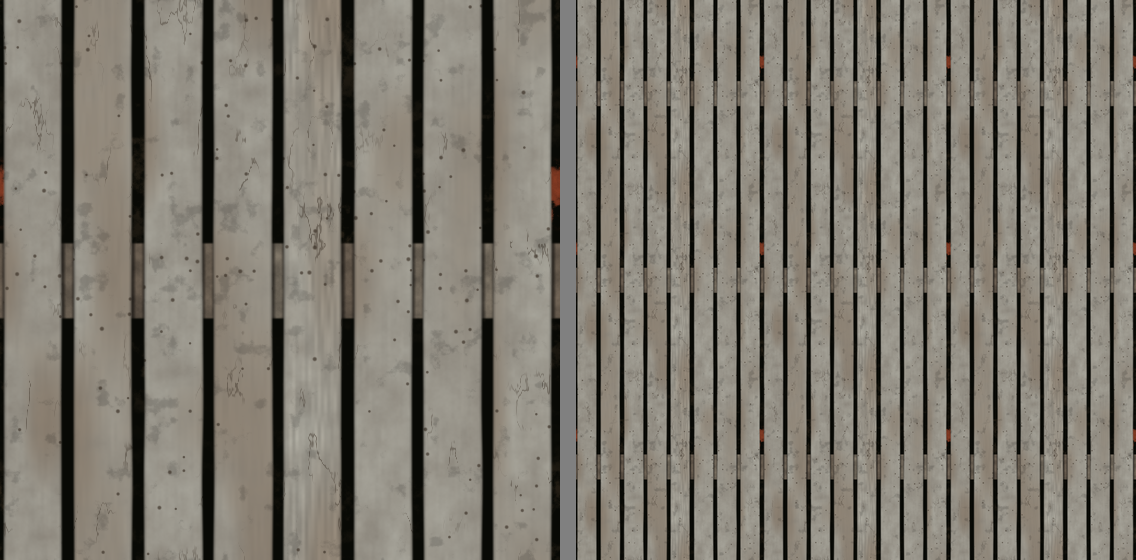
Left, the tile; right, the same tile 3 across and 3 down.
Reproduce this texture procedurally as a WebGL 1 fragment shader.

```glsl
precision highp float;
// Eight weathered vertical wooden slats with dark gaps and a crossbeam behind, tiling.
uniform vec2 u_resolution;

const float SLATS = 8.0;
const vec3 PALE_WOOD = vec3(0.640, 0.630, 0.590);
const vec3 GREY_WOOD = vec3(0.565, 0.545, 0.505);
const vec3 BROWN_WOOD = vec3(0.510, 0.450, 0.385);
const vec3 STAIN = vec3(0.24, 0.20, 0.16);
const vec3 GAP_DARK = vec3(0.030, 0.034, 0.018);
const vec3 DEBRIS = vec3(0.21, 0.17, 0.12);
const vec3 BEAM = vec3(0.44, 0.41, 0.36);
const vec3 RUST = vec3(0.45, 0.20, 0.12);

float hash(vec3 p) {
  p = fract(p * vec3(0.1031, 0.1130, 0.0973));
  p += dot(p, p.yzx + 33.33);
  return fract((p.x + p.y) * p.z);
}

// Value noise that wraps in y after a whole number of cells.
float noise(vec2 p, float period, float seed) {
  vec2 i = floor(p);
  vec2 f = fract(p);
  f = f * f * (3.0 - 2.0 * f);
  float y0 = mod(i.y, period);
  float y1 = mod(i.y + 1.0, period);
  float low = mix(hash(vec3(i.x, y0, seed)), hash(vec3(i.x + 1.0, y0, seed)), f.x);
  float high = mix(hash(vec3(i.x, y1, seed)), hash(vec3(i.x + 1.0, y1, seed)), f.x);
  return mix(low, high, f.y);
}

float fbm(vec2 p, float period, float seed) {
  float sum = 0.0;
  float weight = 0.5;
  for (int k = 0; k < 5; k++) {
    sum += weight * noise(p, period, seed + float(k) * 17.0);
    p *= 2.0;
    period *= 2.0;
    weight *= 0.55;
  }
  return sum;
}

// Half width of a gap on one side, slightly uneven along its length.
float gapEdge(float gap, float side, float y) {
  float seed = gap * 3.0 + side + 60.0;
  float wobble = noise(vec2(0.5, y * 7.0), 7.0, seed) - 0.5;
  return 0.072 + 0.022 * hash(vec3(gap, side, 5.0)) + 0.022 * wobble;
}

// Small round nail holes and knots, denser where the slat meets the beam.
float specks(vec2 p, float y, float seed) {
  vec2 grid = p * 5.0;
  vec2 cell = floor(grid);
  vec3 key = vec3(cell.x, mod(cell.y, SLATS * 5.0), seed);
  vec2 center = 0.25 + 0.5 * vec2(hash(key + 11.0), hash(key + 23.0));
  float density = 0.10 + 0.16 * smoothstep(0.09, 0.03, abs(y - 0.5));
  float radius = 0.06 + 0.09 * hash(key + 37.0);
  float spot = 1.0 - smoothstep(radius * 0.4, radius + 0.07, length(grid - center - cell));
  return spot * step(hash(key), density);
}

vec3 slatColor(vec2 p, float y, float id) {
  float seed = id * 7.0 + 3.0;
  float rough = 1.0 - step(0.5, abs(id - 4.0));
  float tone = noise(vec2(p.x, y * 5.0), 5.0, seed);
  float mottle = fbm(p * 3.0, SLATS * 3.0, seed + 100.0);
  float grain = noise(vec2(p.x * 22.0, y * 18.0), 18.0, seed + 200.0);
  float brown = noise(vec2(p.x * 1.5, y * 4.0), 4.0, seed + 300.0);

  float light = 0.5 + 1.5 * (mottle - 0.57) + 0.6 * (tone - 0.5) + 0.35 * (hash(vec3(id, 2.0, 9.0)) - 0.5);
  vec3 color = mix(GREY_WOOD, PALE_WOOD, clamp(light, -0.6, 1.3));
  color = mix(color, BROWN_WOOD, 0.65 * smoothstep(0.5, 1.0, brown + 0.25 * (mottle - 0.5)));
  color *= 1.0 + (0.035 + 0.13 * rough) * (grain - 0.5);

  // Fine broken cracks and soft stains
  float vein = abs(fbm(p * vec2(3.0, 1.0), SLATS, seed + 400.0) - 0.58);
  float patches = noise(p * 2.0, SLATS * 2.0, seed + 500.0);
  float crack = (1.0 - smoothstep(0.0, 0.022, vein)) * smoothstep(0.60, 0.90, patches + 0.15 * rough);
  color = mix(color, STAIN, 0.45 * crack);
  color *= 1.0 - 0.14 * smoothstep(0.64, 0.82, fbm(p * 4.0, SLATS * 4.0, seed + 600.0));
  return mix(color, STAIN, 0.7 * specks(p, y, seed + 700.0));
}

// Depth behind the slats: shadow, debris, rust and the crossbeam.
vec3 gapColor(float across, float y, float gap, float soft) {
  vec2 p = vec2(across + 0.5, y * SLATS);
  float dirt = fbm(p * 6.0, SLATS * 6.0, gap + 800.0);
  float patches = noise(vec2(0.5, y * 9.0), 9.0, gap + 900.0);
  vec3 color = mix(GAP_DARK, DEBRIS, 0.6 * smoothstep(0.50, 0.85, dirt) * smoothstep(0.35, 0.9, patches));
  float firstGap = 1.0 - step(0.5, gap);
  float rusty = firstGap * smoothstep(0.07, 0.035, abs(y - 0.655));
  color = mix(color, RUST * (0.5 + 0.8 * dirt), rusty * smoothstep(0.35, 0.6, dirt));

  float beamMask = 1.0 - smoothstep(-soft, soft, (abs(y - 0.4985) - 0.067) * SLATS);
  float sideShade = 1.0 - 0.55 * smoothstep(0.025, 0.09, abs(across - 0.012));
  vec3 beam = mix(BEAM, BROWN_WOOD * 0.72, hash(vec3(gap, 4.0, 8.0)));
  return mix(color, beam * sideShade * (0.75 + 0.5 * dirt), beamMask);
}

void main() {
  vec2 uv = gl_FragCoord.xy / u_resolution;
  float soft = max(0.022, SLATS / u_resolution.x);
  float u = uv.x * SLATS + 0.03;
  float id = mod(floor(u), SLATS);
  float next = mod(id + 1.0, SLATS);
  float f = fract(u);

  // Distance inside the slat from its nearer long edge
  float inside = min(f - gapEdge(id, 0.0, uv.y), 1.0 - f - gapEdge(next, 1.0, uv.y));
  vec3 slat = slatColor(vec2(f, uv.y * SLATS), uv.y, id);
  slat *= 0.80 + 0.20 * smoothstep(0.0, 0.05, inside);

  float gap = mod(floor(u + 0.5), SLATS);
  vec3 behind = gapColor(fract(u + 0.5) - 0.5, uv.y, gap, soft);
  gl_FragColor = vec4(mix(behind, slat, smoothstep(-soft, soft, inside)), 1.0);
}
```
